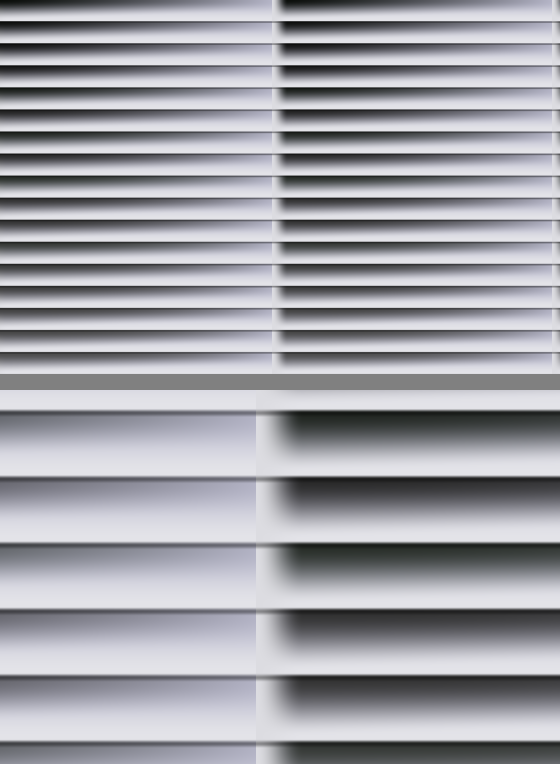
Top, the full canvas; bottom, a detail of the centre.
Give the GLSL for this texture, as a Shadertoy shader.

```glsl
// Horizontal blind slats in two columns. Each slat is a soft vertical ramp
// from shadow to pale metal; the shadow is a wedge thinning to the right,
// and it grows greyer and reaches farther in the lower slats.

#define ROWS 16.96        // slats down the canvas
#define COLS 2.0          // shadow wedges across
#define SEAM 0.028        // half width of the seam, in columns
#define EDGE 0.045        // softness of a slat edge, in slats
#define LINE_SHADE 0.38   // darkness of the line between slats
#define RAMP_END 0.90     // where the slat becomes fully pale
#define WEDGE_TIP 0.55    // shadow depth at the right end of a wedge
#define VARIATION 0.025   // tint difference between slats
#define PALE vec3(0.890, 0.890, 0.910)
#define LAVENDER vec3(0.735, 0.735, 0.810)

float hash(float n) {
    n = fract(n * 0.1031);
    n *= n + 33.33;
    return fract(n * (n + n));
}

// Shadow colour: nearly black at the top, grey at the bottom
vec3 shadowColor(float row, float depth) {
    float tint = (hash(row + 1.0) - 0.5) * VARIATION;
    return vec3(mix(0.045, 0.285, depth)) + vec3(-tint, abs(tint), -tint);
}

// Amount of shadow at u across a column and s down a slat
float wedge(float u, float s, float depth) {
    float reach = mix(1.35, 3.0, depth);
    float along = 1.0 - pow(clamp(u, 0.0, 1.0), reach);
    float thickness = mix(RAMP_END, WEDGE_TIP, clamp(u, 0.0, 1.0));
    return along * (1.0 - smoothstep(0.0, thickness, s));
}

// One slat, with s = 0 at its upper edge and 1 at its lower edge
vec3 slat(float row, float u, float rise, float s) {
    float depth = clamp(row / (ROWS - 1.0), 0.0, 1.0);
    vec3 cool = mix(LAVENDER, PALE, 1.0 - rise);
    vec3 metal = mix(cool, PALE, smoothstep(0.1, RAMP_END, s));
    // The lavender cast belongs to the right part of each column
    metal = mix(PALE * 0.97, metal, smoothstep(-SEAM, SEAM, u));
    return mix(metal, shadowColor(row, depth), rise * wedge(u, s, depth));
}

void mainImage(out vec4 fragColor, in vec2 fragCoord) {
    vec2 uv = fragCoord / iResolution.xy;

    // Column coordinate; the shadow rises softly at each inner seam
    float x = uv.x * COLS;
    float column = floor(x + SEAM);
    float u = x - column;
    float rise = column < 0.5 ? 1.0 : smoothstep(-SEAM, SEAM, u);

    // Slat coordinate, counted from the top
    float y = (1.0 - uv.y) * ROWS;
    float row = floor(y);
    float s = y - row;
    vec3 color = slat(row, u, rise, s);

    // Blend the lower edge into the next slat
    float soft = max(EDGE, ROWS / iResolution.y);
    vec3 below = slat(row + 1.0, u, rise, 0.0);
    color = mix(color, below, smoothstep(1.0 - 1.5 * soft, 1.0, s));

    // Thin dark line where slats overlap
    float gap = y < 0.5 ? 1.0 : min(s, 1.0 - s);
    color *= 1.0 - LINE_SHADE * (1.0 - smoothstep(0.0, 1.6 * soft, gap));

    fragColor = vec4(color, 1.0);
}
```
